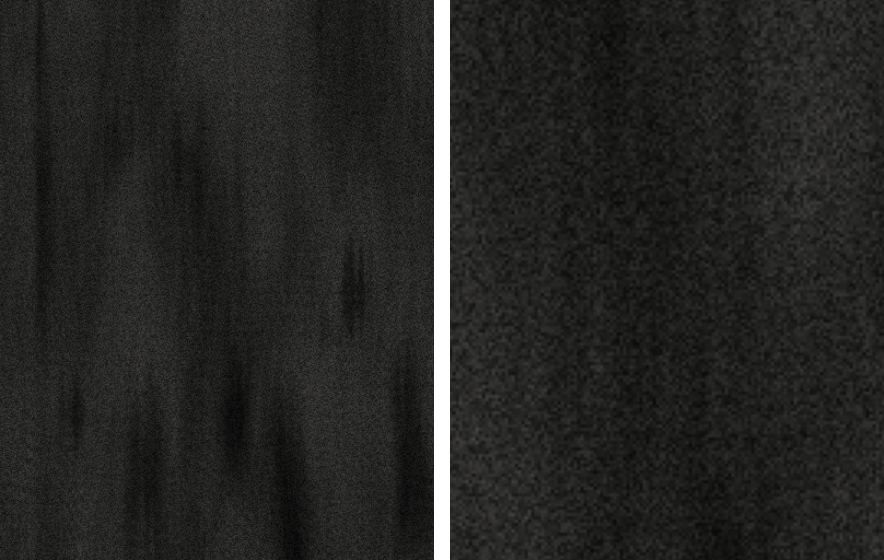
Left, the full canvas; right, a detail of the centre.
Reproduce this texture procedurally as a Shadertoy shader.

```glsl
#define BASE_TONE 0.175
#define CLOUD_DEPTH 0.066
#define STROKE_DEPTH 0.085
#define BRISTLE_DEPTH 0.034
#define WEAVE_DEPTH 0.016
#define GRAIN_DEPTH 0.075
#define GRAIN_SCALE 512.0
#define STROKES 10
#define MARGIN 0.062
#define TINT vec3(1.01, 1.0, 0.975)

float hash(vec2 p) {
    return fract(sin(dot(p, vec2(12.9898, 78.233))) * 43758.5453);
}

float noise(vec2 p) {
    vec2 i = floor(p), f = fract(p);
    f = f * f * (3.0 - 2.0 * f);
    return mix(mix(hash(i), hash(i + vec2(1, 0)), f.x),
               mix(hash(i + vec2(0, 1)), hash(i + vec2(1, 1)), f.x), f.y);
}

float fbm(vec2 p) {
    float sum = 0.0, weight = 0.53;
    for (int i = 0; i < 4; i++) {
        sum += weight * noise(p);
        p = p * 2.03 + 17.3;
        weight *= 0.5;
    }
    return sum;
}

// Fine vertical brush hairs, centred on zero
float bristles(vec2 p) {
    float coarse = noise(vec2(p.x * 75.0, p.y * 3.5));
    float fine = noise(vec2(p.x * 210.0 + 31.0, p.y * 9.0));
    return 0.5 * coarse + 0.5 * fine - 0.5;
}

// Dark, soft-sided vertical strokes with ragged ends
float darkStrokes(vec2 p, float width) {
    float ragged = 0.12 * noise(vec2(p.x * 110.0, p.y * 4.0))
                 + 0.08 * noise(vec2(p.x * 32.0, 5.0));
    float shade = 0.0;
    for (int i = 0; i < STROKES; i++) {
        float id = float(i);
        vec2 centre = vec2((id + 0.2 + 0.6 * hash(vec2(id, 2.7))) / float(STROKES) * width,
                           hash(vec2(id, 9.1)));
        float halfWidth = mix(0.022, 0.065, hash(vec2(id, 4.3)));
        float halfLength = mix(0.18, 0.42, hash(vec2(id, 6.9)));
        float bend = 0.035 * (noise(vec2(p.y * 2.5, id * 7.0)) - 0.5);
        vec2 d = abs(p - centre - vec2(bend, 0.0));
        float side = 1.0 - smoothstep(0.25, 1.0, d.x / halfWidth);
        float ends = 1.0 - smoothstep(0.35, 1.0, (d.y + ragged) / halfLength);
        shade += side * ends * mix(0.5, 1.0, hash(vec2(id, 1.5)));
    }
    return min(shade, 1.15);
}

void mainImage(out vec4 fragColor, in vec2 fragCoord) {
    vec2 p = fragCoord / iResolution.y;
    float width = iResolution.x / iResolution.y;

    // Washed layers, stretched along the brush direction
    vec2 wobble = vec2(0.025 * (noise(p * 4.0) - 0.5), 0.0);
    float cloud = 0.65 * fbm((p + wobble) * vec2(8.0, 2.2) + 3.0)
                + 0.35 * fbm(p * vec2(5.0, 4.0) + 41.0);
    float wash = smoothstep(0.28, 0.72, cloud);
    float shade = darkStrokes(p, width);

    // Paler left margin beside a long dark seam
    float edge = p.x - MARGIN - 0.006 * (noise(vec2(p.y * 8.0, 2.0)) - 0.5);
    float inside = smoothstep(-0.006, 0.008, edge);
    float seam = inside * (1.0 - smoothstep(0.008, 0.055, edge));
    shade = shade * mix(0.25, 1.0, inside) + 0.55 * seam * noise(vec2(8.0, p.y * 3.0));
    wash *= mix(0.6, 1.0, inside);

    float tone = BASE_TONE - CLOUD_DEPTH * wash - STROKE_DEPTH * min(shade, 1.15);
    tone += BRISTLE_DEPTH * bristles(p + wobble) * (0.7 + 0.6 * wash);

    // Faint cloth weave
    float weft = noise(vec2(p.x * 22.0, p.y * 260.0));
    float warp = noise(vec2(p.x * 260.0, p.y * 22.0));
    tone += WEAVE_DEPTH * (weft + warp - 1.0);
    tone = max(tone, 0.03);

    // Speckled grain, quieter in the dark paint
    vec2 cell = p * GRAIN_SCALE - 0.5;
    float grain = noise(cell) + noise(cell + 113.0) - 1.0;
    grain += 0.35 * (noise(cell * 0.55 + 57.0) - 0.5);
    tone += GRAIN_DEPTH * grain * (0.35 + 5.0 * tone);

    fragColor = vec4(max(tone, 0.02) * TINT, 1.0);
}
```
